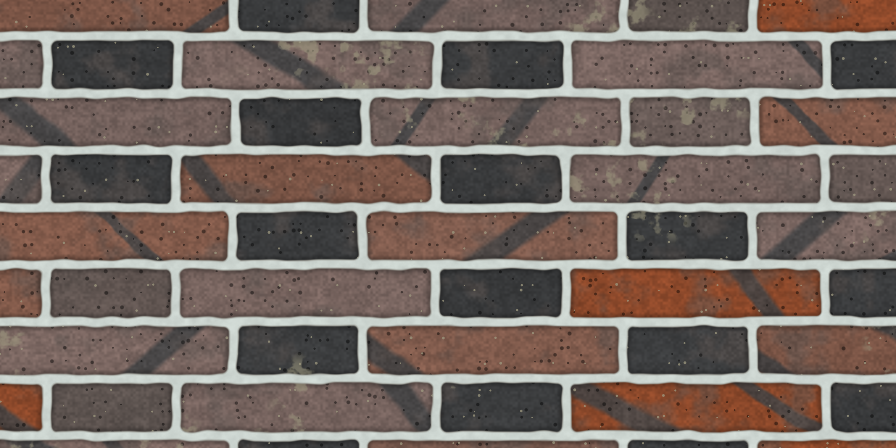
Reproduce this texture procedurally as a Shadertoy shader.

```glsl
const float ROW_PITCH = 0.1274;   // course height, in canvas heights
const float FIRST_JOINT = 0.081;  // first bed joint, below the top edge
const float PERIOD = 0.870;       // one short plus one long brick
const float SHORT_LEN = 0.290;
const float JOINT = 0.0215;

const vec3 MORTAR = vec3(0.81, 0.845, 0.825);
const vec3 MORTAR_EDGE = vec3(0.58, 0.58, 0.55);
const vec3 CLAY_MAUVE = vec3(0.47, 0.395, 0.375);
const vec3 CLAY_RED = vec3(0.49, 0.34, 0.28);
const vec3 CLAY_ORANGE = vec3(0.56, 0.29, 0.17);
const vec3 CLAY_BROWN = vec3(0.36, 0.325, 0.31);
const vec3 CHARCOAL = vec3(0.225, 0.23, 0.235);
const vec3 LIME = vec3(0.62, 0.60, 0.50);

float hash(vec2 p) {
    return fract(sin(dot(p, vec2(127.1, 311.7))) * 43758.5453);
}

float noise(vec2 p) {
    vec2 i = floor(p), f = fract(p);
    f = f * f * (3.0 - 2.0 * f);
    return mix(mix(hash(i), hash(i + vec2(1, 0)), f.x),
               mix(hash(i + vec2(0, 1)), hash(i + vec2(1, 1)), f.x), f.y);
}

float fbm(vec2 p) {
    float sum = 0.0, amp = 0.5;
    for (int i = 0; i < 4; i++) {
        sum += amp * noise(p);
        p = p * 2.03 + 17.3;
        amp *= 0.5;
    }
    return sum / 0.9375;
}

float roundedBox(vec2 p, vec2 halfSize, float radius) {
    vec2 q = abs(p) - halfSize + radius;
    return length(max(q, 0.0)) + min(max(q.x, q.y), 0.0) - radius;
}

// Position relative to the brick centre; also gives its half size and id
vec2 brickCell(vec2 uv, out vec2 halfSize, out vec2 id, out bool isShort) {
    float v = (1.0 - uv.y - FIRST_JOINT) / ROW_PITCH;
    float row = floor(v) + 1.0;
    float start = mix(0.104, 0.523, 1.0 - mod(row, 2.0));
    float x = uv.x - start - 0.008 * (hash(vec2(row, 4.0)) - 0.5);
    float cell = floor(x / PERIOD);
    x -= cell * PERIOD;
    isShort = x < SHORT_LEN;
    float len = isShort ? SHORT_LEN : PERIOD - SHORT_LEN;
    x -= isShort ? 0.0 : SHORT_LEN;
    id = vec2(cell * 2.0 + (isShort ? 0.0 : 1.0), row);
    halfSize = 0.5 * (vec2(len, ROW_PITCH) - JOINT);
    return vec2(x - 0.5 * len, (0.5 - fract(v)) * ROW_PITCH);
}

vec3 baseClay(vec2 id, bool isShort) {
    float pick = hash(id + 3.7), tone = hash(id + 8.1);
    vec3 shortClay = pick < 0.7 ? CHARCOAL : mix(CLAY_BROWN, CLAY_MAUVE, 0.6 * tone);
    vec3 longClay = pick > 0.87 ? CLAY_ORANGE : mix(CLAY_MAUVE, CLAY_RED, smoothstep(0.35, 0.75, tone));
    return (isShort ? shortClay : longClay) * (0.95 + 0.1 * hash(id + 5.3));
}

// Slanted scorch bands left by the kiln
float scorch(vec2 p, vec2 id, float halfLen) {
    float lean = hash(id + 21.0) < 0.5 ? -1.0 : 1.0;
    float mask = 0.0;
    for (int i = 0; i < 2; i++) {
        vec2 key = id + 31.0 * float(i + 1);
        float angle = lean * mix(0.45, 1.0, hash(key));
        float centre = halfLen * (float(i) - 0.5 + 0.8 * (hash(key + 2.0) - 0.5)) * 1.3;
        float d = abs(dot(p - vec2(centre, 0.0), vec2(-sin(angle), cos(angle))));
        float width = mix(0.012, 0.026, hash(key + 5.0));
        float band = 1.0 - smoothstep(width * 0.65, width * 1.25, d);
        mask = max(mask, band * step(hash(key + 9.0), 0.68));
    }
    return mask;
}

// Small round marks, at most one per grid square
float specks(vec2 p, float scale, float amount) {
    vec2 cell = floor(p * scale);
    vec2 centre = 0.3 + 0.4 * vec2(hash(cell + 1.3), hash(cell + 7.9));
    float radius = 0.12 + 0.18 * hash(cell + 4.4);
    float d = length(fract(p * scale) - centre);
    return (1.0 - smoothstep(radius * 0.6, radius * 1.3, d)) * step(hash(cell + 11.0), amount);
}

vec3 brickColor(vec2 uv, vec2 p, vec2 halfSize, vec2 id, bool isShort, float edge) {
    float mottle = fbm(uv * 14.0 + id * 5.0);
    vec3 color = baseClay(id, isShort);
    float burn = isShort ? 0.0 : scorch(p + 0.012 * (mottle - 0.5), id, halfSize.x);
    color = mix(color, CHARCOAL * 1.1, burn * 0.85);
    color = mix(color, CLAY_BROWN, 0.5 * smoothstep(0.5, 0.75, mottle));
    color *= 0.9 + 0.2 * fbm(uv * vec2(35.0, 50.0));
    color *= 0.9 + 0.2 * noise(uv * 170.0);
    color *= mix(0.75, 1.0, smoothstep(0.0, 0.013, -edge));
    // Pits, pale grit and lime bloom
    color *= 1.0 - 0.45 * specks(uv, 65.0, 0.14);
    color = mix(color, LIME, 0.75 * specks(uv + 3.1, 85.0, 0.025));
    float bloom = smoothstep(0.6, 0.75, fbm(uv * 30.0 + 9.0)) * smoothstep(0.56, 0.7, noise(uv * 6.0 + 2.0));
    return mix(color, LIME, 0.6 * bloom * step(0.65, hash(id + 14.0)));
}

void mainImage(out vec4 fragColor, in vec2 fragCoord) {
    vec2 uv = fragCoord / iResolution.y;
    float pixel = 1.0 / iResolution.y;
    vec2 halfSize, id;
    bool isShort;
    vec2 p = brickCell(uv, halfSize, id, isShort);
    vec2 wobble = vec2(noise(uv * 28.0), noise(uv * 28.0 + 50.0)) - 0.5;
    float edge = roundedBox(p + 0.006 * wobble, halfSize, 0.012);

    vec3 mortar = MORTAR * (0.93 + 0.12 * fbm(uv * 60.0));
    mortar = mix(MORTAR_EDGE, mortar, smoothstep(-0.001, 0.005, edge));
    vec3 brick = brickColor(uv, p, halfSize, id, isShort, edge);
    float cover = 1.0 - smoothstep(-pixel, pixel, edge);
    fragColor = vec4(mix(mortar, brick, cover), 1.0);
}
```
